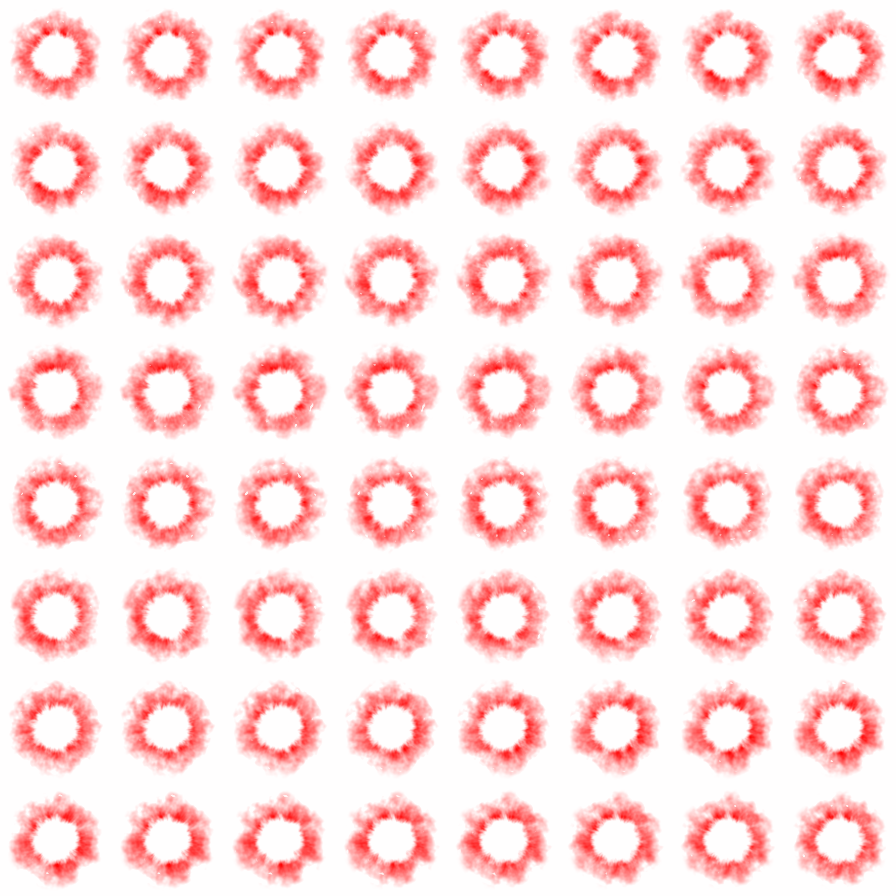
This pattern is drawn by a Shadertoy shader. Its source:

```glsl
// An 8 by 8 sheet of soft red coronas on white, each a slightly later phase.
// A radial falloff is roughened by gradient noise in (angle, radius, phase);
// angle and phase wrap, and every cell fades to paper before its border.

const float TAU = 6.2831853;
const float REPEATS = 8.0;
const float RAYS = 18.0;          // angular noise cells in the first octave
const float PHASES = 4.0;         // noise cells crossed over the whole sheet
const float RADIAL_SCALE = 8.0;
const float RADIAL_PERIOD = 64.0;
const vec3 PAPER = vec3(1.0, 0.995, 0.995);
const vec3 RED = vec3(1.0, 0.02, 0.02);

// Random gradient for one lattice corner
vec3 latticeGradient(vec3 corner) {
    uvec3 v = uvec3(corner) * 1664525u + 1013904223u;
    v.x += v.y * v.z;
    v.y += v.z * v.x;
    v.z += v.x * v.y;
    v ^= v >> 16u;
    v.x += v.y * v.z;
    v.y += v.z * v.x;
    v.z += v.x * v.y;
    return vec3(v & 65535u) / 32767.5 - 1.0;
}

// Gradient noise that repeats after the given whole periods
float wrappedNoise(vec3 p, vec3 period) {
    vec3 base = floor(p);
    vec3 f = p - base;
    vec3 blend = f * f * f * (f * (f * 6.0 - 15.0) + 10.0);
    float sum = 0.0;
    for (int i = 0; i < 8; i++) {
        vec3 corner = vec3(i & 1, (i >> 1) & 1, i >> 2);
        vec3 w = mix(1.0 - blend, blend, corner);
        vec3 g = latticeGradient(mod(base + corner, period));
        sum += w.x * w.y * w.z * dot(g, f - corner);
    }
    return sum;
}

// Three octaves; each doubles the frequency and the wrap period
float turbulence(vec3 p, vec3 period) {
    float sum = 0.0;
    float amplitude = 1.0;
    for (int i = 0; i < 3; i++) {
        sum += amplitude * wrappedNoise(p, period);
        p *= 2.0;
        period *= 2.0;
        amplitude *= 0.55;
    }
    return sum;
}

// Ink density of one corona; p is centred in a unit cell, phase is 0 to 1
float coronaDensity(vec2 p, float phase) {
    float radius = length(p);
    float turn = atan(p.y, p.x) / TAU + 0.5;
    vec3 period = vec3(RAYS, RADIAL_PERIOD, PHASES);
    vec3 q = vec3(turn * RAYS, radius * RADIAL_SCALE, phase * PHASES);
    float flame = turbulence(q, period);

    // Ragged hole, bright rim and rays thinning outwards
    float hole = smoothstep(0.17, 0.245, radius + 0.04 * flame);
    float falloff = (0.41 - radius) / 0.27;
    float fade = 1.0 - smoothstep(0.37, 0.47, radius);
    float density = clamp(falloff + 0.52 * flame, 0.0, 1.0) * hole * fade;

    // Small bleached nicks among the rays
    vec3 fine = vec3(2.0, 3.0, 2.0);
    float speck = wrappedNoise(q * fine + vec3(7.0, 11.0, 3.0), period * fine);
    float nick = smoothstep(0.42, 0.56, speck) * smoothstep(0.25, 0.31, radius);
    return density * (1.0 - 0.85 * nick);
}

void mainImage(out vec4 fragColor, in vec2 fragCoord) {
    vec2 grid = fragCoord / iResolution.xy * REPEATS;
    vec2 cell = floor(grid);

    // Phase runs left to right, then down the rows
    float frame = cell.x + REPEATS * (REPEATS - 1.0 - cell.y);
    float phase = frame / (REPEATS * REPEATS);

    float density = coronaDensity(fract(grid) - 0.5, phase);
    fragColor = vec4(mix(PAPER, RED, density), 1.0);
}
```
